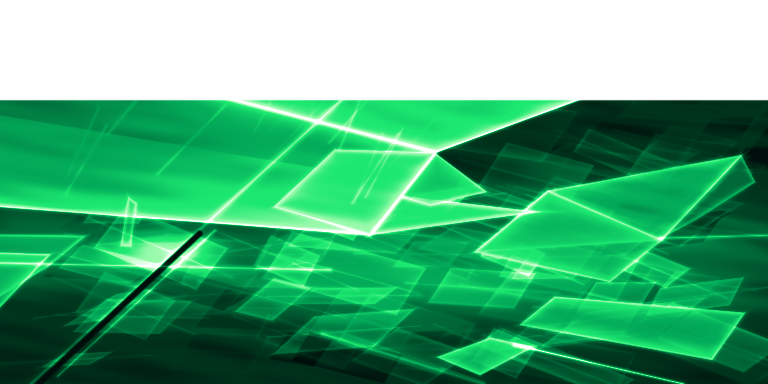
Give the GLSL for this background, as a WebGL 2 fragment shader.

```glsl
#version 300 es
precision highp float;
// Overlapping shards of glowing green glass in perspective below a plain white band.

uniform vec2 u_resolution;
out vec4 fragColor;

float hash(float n) { return fract(sin(n * 127.1) * 43758.547); }

vec2 gradientAt(vec2 cell) {
    float angle = 6.2832 * hash(dot(cell, vec2(1.0, 57.3)));
    return vec2(cos(angle), sin(angle));
}

float gradientNoise(vec2 p) {
    vec2 i = floor(p), f = fract(p), e = vec2(1.0, 0.0);
    vec2 u = f * f * (3.0 - 2.0 * f);
    float low = mix(dot(gradientAt(i), f), dot(gradientAt(i + e), f - e), u.x);
    float high = mix(dot(gradientAt(i + e.yx), f - e.yx), dot(gradientAt(i + 1.0), f - 1.0), u.x);
    return mix(low, high, u.y);
}

float blob(vec2 p, vec2 center, vec2 size) {
    vec2 q = (p - center) / size;
    return exp(-dot(q, q));
}

// Signed distance to a line, positive on its left
float side(vec2 p, vec2 a, vec2 b) {
    vec2 t = normalize(b - a);
    return dot(p - a, vec2(-t.y, t.x));
}

// Convex quad with clockwise corners, negative inside
float quad(vec2 p, vec2 a, vec2 b, vec2 c, vec2 d) {
    return max(max(side(p, a, b), side(p, b, c)), max(side(p, c, d), side(p, d, a)));
}

float segment(vec2 p, vec2 a, vec2 b) {
    vec2 pa = p - a, ba = b - a;
    return length(pa - ba * clamp(dot(pa, ba) / dot(ba, ba), 0.0, 1.0));
}

float beam(vec2 p, vec2 a, vec2 b, float width) { return exp(-segment(p, a, b) / width); }

// Lays a translucent pane with a lit rim over the light so far
float pane(float light, float d, float fill, float opacity, float rim, float aa) {
    float inside = smoothstep(aa, -aa, d);
    float glow = 0.5 * inside * exp(min(d, 0.0) * 38.0) + exp(-abs(d) * 280.0);
    return mix(light, fill, inside * opacity) + rim * glow;
}

// Random parallelograms and thin rays scattered around a center
float scatter(float light, vec2 p, vec2 center, vec2 spread, float count, float seed, float gain, float aa) {
    for (float i = 0.0; i < count; i++) {
        float n = seed + i * 7.0;
        vec2 c = center + spread * (2.0 * vec2(hash(n), hash(n + 1.0)) - 1.0);
        float tilt = mix(-0.4, 0.15, hash(n + 2.0)), lean = mix(0.5, 1.1, hash(n + 3.0));
        vec2 u = vec2(cos(tilt), sin(tilt)), v = vec2(cos(lean), sin(lean));
        vec2 halfSize = mix(vec2(0.05, 0.02), vec2(0.19, 0.085), vec2(hash(n + 4.0), hash(n + 5.0)));
        vec2 q = abs(inverse(mat2(u, v)) * (p - c)) - halfSize;
        float d = max(q.x, q.y) * sin(lean - tilt);
        float shade = hash(n + 6.0);
        light = pane(light, d, light + gain * (shade - 0.42), 0.8, gain * 0.35 * shade, aa);
        light += gain * 0.4 * shade * beam(p, c - u * 0.2, c + u * 0.2, 0.0025);
    }
    return light;
}

vec3 glassColor(float t) {
    vec3 c = mix(vec3(0.0, 0.05, 0.04), vec3(0.0, 0.20, 0.11), smoothstep(0.0, 0.2, t));
    c = mix(c, vec3(0.0, 0.41, 0.22), smoothstep(0.2, 0.4, t));
    c = mix(c, vec3(0.01, 0.67, 0.35), smoothstep(0.4, 0.6, t));
    c = mix(c, vec3(0.11, 0.91, 0.44), smoothstep(0.6, 0.78, t));
    c = mix(c, vec3(0.60, 0.98, 0.67), smoothstep(0.78, 0.95, t));
    return mix(c, vec3(0.99, 1.0, 0.99), smoothstep(0.95, 1.15, t));
}

void main() {
    vec2 p = gl_FragCoord.xy / u_resolution.y;
    float aa = 1.0 / u_resolution.y;
    float grain = gradientNoise(vec2(p.x * 4.0 + p.y * 3.0, p.y * 26.0 + p.x * 4.0));

    // Dim depth with a brighter middle
    float light = 0.13 + 0.12 * grain;
    light += 0.40 * blob(p, vec2(0.95, 0.29), vec2(0.55, 0.17));
    light += 0.30 * blob(p, vec2(1.70, 0.32), vec2(0.45, 0.18));
    light += 0.28 * blob(p, vec2(0.15, 0.34), vec2(0.40, 0.12));
    light = scatter(light, p, vec2(1.05, 0.25), vec2(0.85, 0.22), 64.0, 3.0, 0.32, aa);
    light = scatter(light, p, vec2(1.70, 0.60), vec2(0.40, 0.15), 16.0, 611.0, 0.22, aa);

    // Left and right panes
    light = pane(light, quad(p, vec2(-0.1, 0.39), vec2(0.25, 0.385), vec2(0.13, 0.31), vec2(-0.1, 0.12)), 0.55, 0.7, 0.25, aa);
    light = pane(light, quad(p, vec2(-0.1, 0.345), vec2(0.13, 0.337), vec2(0.0, 0.2), vec2(-0.1, 0.1)), 0.66, 0.7, 0.28, aa);
    light = pane(light, quad(p, vec2(1.72, 0.38), vec2(1.93, 0.596), vec2(1.966, 0.526), vec2(1.81, 0.427)), 0.45, 0.6, 0.25, aa);
    light = pane(light, quad(p, vec2(1.427, 0.503), vec2(1.932, 0.596), vec2(1.724, 0.375), vec2(1.24, 0.345)), 0.63 + 0.15 * grain, 0.85, 0.27, aa);
    light = pane(light, quad(p, vec2(1.427, 0.503), vec2(1.724, 0.375), vec2(1.588, 0.266), vec2(1.237, 0.344)), 0.66, 0.7, 0.25, aa);
    light = pane(light, quad(p, vec2(1.445, 0.227), vec2(1.94, 0.185), vec2(1.854, 0.063), vec2(1.354, 0.154)), 0.63 + 0.12 * grain, 0.8, 0.28, aa);
    light = pane(light, quad(p, vec2(1.276, 0.12), vec2(1.388, 0.096), vec2(1.25, 0.023), vec2(1.138, 0.07)), 0.70, 0.8, 0.25, aa);

    // Great upper plane, its fan, and the bright folded sheets at the tip
    float planeFill = 0.55 + 0.17 * smoothstep(0.0, 1.1, p.x) + 0.14 * smoothstep(0.66, 0.43, p.y) + 0.08 * grain;
    planeFill -= 0.06 * smoothstep(-aa, aa, side(p, vec2(0.0, 0.70), vec2(0.72, 0.58)));
    light = pane(light, quad(p, vec2(0.4, 0.792), vec2(1.7, 0.81), vec2(1.133, 0.602), vec2(0.767, 0.697)), 0.73 + 0.1 * grain, 0.96, 0.48, aa);
    light = pane(light, quad(p, vec2(1.04, 0.49), vec2(1.40, 0.448), vec2(1.18, 0.418), vec2(0.964, 0.388)), 0.76, 0.85, 0.32, aa);
    light = pane(light, quad(p, vec2(1.133, 0.602), vec2(1.268, 0.5), vec2(1.12, 0.466), vec2(1.04, 0.49)), 0.74, 0.85, 0.25, aa);
    light = pane(light, quad(p, vec2(-0.1, 0.921), vec2(1.133, 0.602), vec2(0.964, 0.388), vec2(-0.1, 0.469)), planeFill, 0.95, 0.42, aa);
    light = pane(light, quad(p, vec2(0.872, 0.61), vec2(1.133, 0.602), vec2(0.964, 0.388), vec2(0.716, 0.461)), 0.80 + 0.1 * grain, 0.8, 0.24, aa);
    light = pane(light, quad(p, vec2(0.335, 0.485), vec2(0.355, 0.47), vec2(0.34, 0.36), vec2(0.315, 0.36)), 0.65, 0.4, 0.2, aa);

    // Faint slanted rays across the plane
    for (float i = 0.0; i < 14.0; i++) {
        vec2 start = vec2(1.25 * hash(i + 40.0), 0.46 + 0.22 * hash(i + 70.0));
        vec2 reach = vec2(0.04 + 0.14 * hash(i + 90.0), 0.18);
        light += 0.14 * hash(i + 20.0) * beam(p, start, start + reach, 0.003);
    }

    // Long diagonal streak with a dark core, then level glints
    light += 0.32 * beam(p, vec2(0.08, 0.0), vec2(0.89, 0.74), 0.005);
    light += 0.45 * blob(p, vec2(0.43, 0.34), vec2(0.13, 0.05));
    light *= 1.0 - 0.95 * smoothstep(0.011, 0.004, segment(p, vec2(0.10, 0.0), vec2(0.52, 0.392)));
    light += 0.40 * beam(p, vec2(0.15, 0.02), vec2(0.56, 0.40), 0.003);
    light += 0.40 * beam(p, vec2(0.0, 0.315), vec2(0.86, 0.297), 0.004);
    light += 0.40 * beam(p, vec2(1.72, 0.38), vec2(2.0, 0.387), 0.004);
    light += 0.85 * beam(p, vec2(1.34, 0.102), vec2(1.78, 0.0), 0.003);
    light += 0.35 * beam(p, vec2(0.84, 0.13), vec2(1.26, 0.0), 0.006);

    vec3 color = glassColor(light);
    fragColor = vec4(mix(color, vec3(1.0), smoothstep(0.739 - aa, 0.739 + aa, p.y)), 1.0);
}
```
